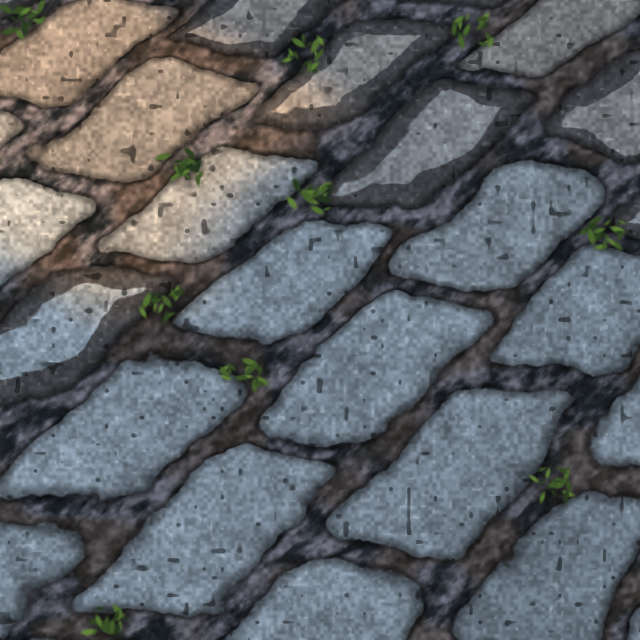
Write a Shadertoy shader that draws this texture.

```glsl
// Slanted rows of worn blue-grey cobblestones with soil joints, weeds and a warm sun patch.

const vec2 ALONG = vec2(0.235, 0.225);    // lattice step along a course
const vec2 ACROSS = vec2(0.237, -0.034);  // lattice step to the next course
const vec2 CELL_SIZE = vec2(0.255, 0.188);
const float BOND_SHIFT = 0.47;
const float WEED_CELLS = 9.0;

struct Stone { float dist; vec2 local; vec2 id; };

float hash(vec2 p) {
    vec3 q = fract(p.xyx * 0.1031);
    q += dot(q, q.yzx + 33.33);
    return fract((q.x + q.y) * q.z);
}

vec2 hash2(vec2 p) { return vec2(hash(p + 11.7), hash(p + 47.3)); }

float noise(vec2 p) {
    vec2 i = floor(p), f = fract(p);
    f = f * f * (3.0 - 2.0 * f);
    return mix(mix(hash(i), hash(i + vec2(1, 0)), f.x),
               mix(hash(i + vec2(0, 1)), hash(i + vec2(1, 1)), f.x), f.y);
}

float fbm(vec2 p) {
    float sum = 0.0, weight = 0.533;
    for (int i = 0; i < 4; i++) {
        sum += weight * noise(p);
        p = mat2(1.6, 1.2, -1.2, 1.6) * p + 17.3;
        weight *= 0.5;
    }
    return sum;
}

mat2 rotation(float angle) {
    float c = cos(angle), s = sin(angle);
    return mat2(c, s, -s, c);
}

// Signed distance to the stone of the surrounding lattice cell.
Stone stoneAt(vec2 uv) {
    vec2 p = (uv - 0.5) * (1.0 + 0.3 * (uv.y - 0.5)) - vec2(-0.05, 0.065);
    p += 0.035 * (vec2(noise(uv * 8.0), noise(uv * 8.0 + 31.0)) - 0.5);
    p += 0.020 * (vec2(fbm(uv * 26.0), fbm(uv * 26.0 + 57.0)) - 0.5);
    vec2 q = inverse(mat2(ALONG, ACROSS)) * p;
    float course = floor(q.y + 0.5);
    q.x += BOND_SHIFT * course;
    vec2 id = vec2(course, floor(q.x + 0.5));
    vec2 local = (q - id.yx) * CELL_SIZE;
    vec2 jitter = hash2(id + 60.0) - 0.5;
    vec2 halfSize = 0.5 * CELL_SIZE - 0.010 - 0.015 * hash2(id + 80.0);
    local += 0.012 * jitter;
    local.y += local.x * 0.16 * (hash(id + 95.0) - 0.5);
    float corner = mix(0.018, 0.045, hash(id + 100.0));
    vec2 edge = abs(local) - halfSize + corner;
    float dist = length(max(edge, 0.0)) + min(max(edge.x, edge.y), 0.0) - corner;
    return Stone(dist, local, id);
}

vec3 stoneColor(vec2 uv, Stone stone, float blur) {
    float height = 0.225 * stone.id.y - 0.14 * stone.id.x;
    vec3 color = mix(vec3(0.40, 0.45, 0.50), vec3(0.50, 0.56, 0.62), hash(stone.id + 20.0));
    color = mix(color, vec3(0.43, 0.42, 0.42), 0.75 * smoothstep(0.0, 0.4, height));
    // Some stones have a dark shoulder around a polished top.
    if (hash(stone.id + 7.0) < 0.22 + 0.8 * height) {
        float rim = stone.dist + 0.031 + 0.035 * (noise(uv * 17.0) - 0.5);
        color = mix(vec3(0.25, 0.26, 0.28), color * 1.08, smoothstep(blur, -blur, rim));
    }
    color *= 1.0 + 0.34 * (noise(uv * 165.0) - 0.5) + 0.40 * (fbm(uv * 30.0) - 0.5);
    color += 0.09 * smoothstep(0.78, 0.95, noise(uv * 115.0 + 9.0));
    color *= 1.0 - 0.45 * smoothstep(0.84, 0.95, noise(uv * 72.0 + 40.0));
    color *= mix(0.62, 1.0, smoothstep(0.0, -0.016, stone.dist));
    return color * (1.0 - 0.2 * smoothstep(0.035, 0.09, stone.local.y));
}

vec3 soilColor(vec2 uv, float dist) {
    vec2 streak = rotation(-0.7) * uv;
    float clods = fbm(streak * vec2(30.0, 58.0));
    vec3 color = mix(vec3(0.10, 0.12, 0.14), vec3(0.37, 0.38, 0.43), smoothstep(0.28, 0.72, clods));
    color = mix(color, vec3(0.27, 0.23, 0.20), 0.5 * smoothstep(0.5, 0.75, noise(uv * 13.0)));
    color *= 0.75 + 0.5 * noise(uv * 130.0);
    return color * mix(0.5, 1.0, smoothstep(0.0, 0.011, dist));
}

// A tuft of small oval leaves, or a single pale pebble.
vec3 addTuft(vec3 color, vec2 p, vec2 seed, float blur) {
    if (hash(seed + 3.0) > 0.8) {
        float pebble = length(rotation(0.4) * p * vec2(0.65, 1.0)) - 0.010;
        return mix(color, vec3(0.70, 0.68, 0.67), smoothstep(blur, -blur, pebble));
    }
    color *= mix(0.6, 1.0, smoothstep(0.01, 0.045, length(p)));
    for (int i = 0; i < 18; i++) {
        vec2 leafSeed = seed * 7.0 + float(i) * 3.7;
        vec2 root = (hash2(leafSeed) - 0.5) * vec2(0.062, 0.046);
        float size = mix(0.004, 0.012, hash(leafSeed + 5.0));
        vec2 q = rotation(6.283 * hash(leafSeed + 8.0)) * (p - root);
        float leaf = (length(q / vec2(size, size * 0.42)) - 1.0) * size * 0.42;
        vec3 green = mix(vec3(0.13, 0.20, 0.11), vec3(0.38, 0.52, 0.22), hash(leafSeed + 13.0));
        color = mix(color, green, smoothstep(blur, -blur, leaf));
    }
    return color;
}

void mainImage(out vec4 fragColor, in vec2 fragCoord) {
    vec2 uv = fragCoord / iResolution.xy;
    float blur = 0.0012 + 0.7 / iResolution.y;
    Stone stone = stoneAt(uv);
    vec3 color = mix(soilColor(uv, stone.dist), stoneColor(uv, stone, blur),
                     smoothstep(blur, -blur, stone.dist));

    // Warm light in the upper left.
    float sunEdge = length((uv - vec2(0.12, 0.80)) * vec2(0.8, 1.0)) + 0.16 * (noise(uv * 6.0) - 0.5);
    color *= mix(vec3(1.0), vec3(1.62, 1.36, 1.12), smoothstep(0.31, 0.17, sunEdge));

    // Weeds take root only where the joints are open.
    vec2 cell = floor(uv * WEED_CELLS);
    for (int y = -1; y <= 1; y++)
    for (int x = -1; x <= 1; x++) {
        vec2 seed = cell + vec2(x, y);
        vec2 center = (seed + 0.2 + 0.6 * hash2(seed)) / WEED_CELLS;
        if (hash(seed + 70.0) < 0.5 && length(uv - center) < 0.055 && stoneAt(center).dist > 0.007)
            color = addTuft(color, uv - center, seed, blur);
    }
    fragColor = vec4(clamp(color, 0.0, 1.0), 1.0);
}
```
